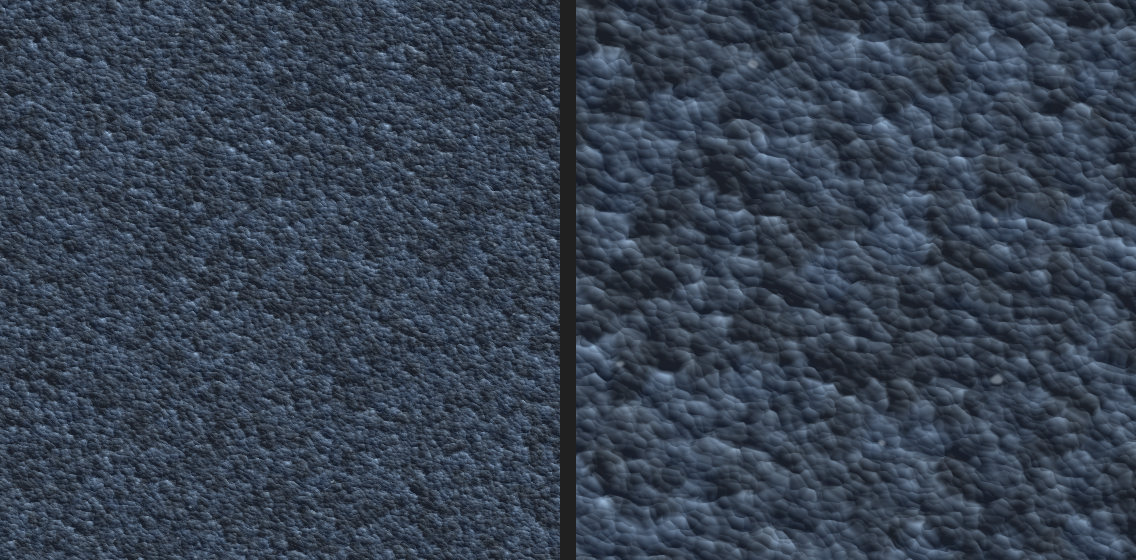
Left, the full canvas; right, a detail of the centre.
Give the GLSL for this texture, as a WebGL 2 fragment shader.

```glsl
#version 300 es
precision highp float;

uniform vec2 u_resolution;
out vec4 fragColor;

vec3 hash32(vec2 p) {
    vec3 h = fract(vec3(p.xyx) * vec3(0.1031, 0.1030, 0.0973));
    h += dot(h, h.yxz + 33.33);
    return fract((h.xxy + h.yzz) * h.zyx);
}

// Rotates by the tilt, then squeezes so that grains lie along the tilted axis
mat2 grainFrame(float tilt, float stretch) {
    float c = cos(tilt), s = sin(tilt);
    return mat2(c / stretch, s * stretch, -s / stretch, c * stretch);
}

// Soft cellular domes: x is the slope towards the light, y a tone per grain
vec2 grains(vec2 p, float density, float tilt, float stretch, vec2 light, float seed) {
    mat2 frame = grainFrame(tilt, stretch);
    vec2 q = frame * p * density + seed;
    vec2 lightInFrame = frame * light;
    vec2 cell = floor(q);
    vec2 total = vec2(0.0);
    float weightSum = 0.0;
    for (int y = -1; y <= 1; y++) {
        for (int x = -1; x <= 1; x++) {
            vec2 id = cell + vec2(x, y);
            vec3 rnd = hash32(id);
            vec2 offset = q - id - rnd.xy;
            float weight = exp(-16.0 * (dot(offset, offset) - 0.25 * rnd.z));
            total += weight * vec2(dot(offset, lightInFrame), fract(rnd.z * 7.3 + rnd.x) - 0.5);
            weightSum += weight;
        }
    }
    return total / weightSum;
}

// Broad uneven patches from layered sines
float patches(vec2 p) {
    float sum = 0.0;
    float amplitude = 0.5;
    for (int i = 0; i < 4; i++) {
        sum += amplitude * sin(p.x + 1.7 * sin(p.y * 0.8 + float(i))) * sin(p.y + 1.3 * sin(p.x * 0.7));
        p = mat2(1.5, 1.1, -1.1, 1.5) * p + 2.3;
        amplitude *= 0.7;
    }
    return sum;
}

// Rare pale mineral specks
float specks(vec2 p, float density, float share, float softness) {
    vec2 q = p * density;
    vec2 id = floor(q);
    vec3 rnd = hash32(id + 71.0);
    vec2 offset = (q - id - 0.35 - 0.3 * rnd.xy) * vec2(0.8, 1.1);
    float radius = 0.12 + 0.12 * rnd.y;
    float disk = 1.0 - smoothstep(radius - softness, radius + softness, length(offset));
    return disk * step(1.0 - share, rnd.z);
}

vec3 stoneColour(float tone) {
    return vec3(0.12, 0.15, 0.20) + tone * vec3(0.28, 0.32, 0.35);
}

void main() {
    vec2 p = gl_FragCoord.xy / u_resolution.y;
    vec2 light = normalize(vec2(0.55, 0.83));

    // Relief from large stones down to fine grit, each nudging the next
    vec2 coarse = grains(p, 40.0, 0.6, 1.04, light, 3.0);
    vec2 bent = p + 0.003 * coarse;
    vec2 medium = grains(bent, 72.0, 0.35, 1.06, light, 17.0);
    bent += 0.0015 * medium;
    vec2 fine = grains(bent, 115.0, 0.15, 1.12, light, 41.0);
    vec2 grit = grains(bent, 180.0, 0.1, 1.15, light, 59.0);

    vec2 shading = vec2(1.0, 0.65);
    float relief = 0.31 * dot(coarse, shading) + 0.42 * dot(medium, shading)
                 + 0.41 * dot(fine, shading) + 0.28 * dot(grit, shading);
    relief += 0.05 * patches(p * 14.0);

    // Shadows compress while lit edges stretch
    float tone = max(0.315 + relief + 0.3 * relief * relief, -0.1);
    vec3 colour = stoneColour(tone);

    // Some stones lean blue, others grey
    colour += (coarse.y + 0.6 * medium.y) * vec3(-0.015, -0.002, 0.022);

    float glint = specks(bent, 90.0, 0.007, 0.1);
    colour = mix(colour, vec3(0.58, 0.62, 0.66), 0.6 * glint);

    fragColor = vec4(clamp(colour, 0.0, 1.0), 1.0);
}
```
